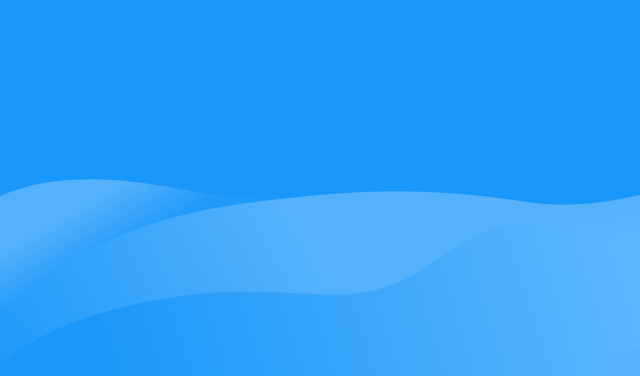
This background is drawn by a Shadertoy shader. Its source:

```glsl
// Cubic arc between two knots, each holding position, height and slope
float arc(float x, vec3 a, vec3 b) {
    float w = b.x - a.x;
    float t = clamp((x - a.x) / w, 0.0, 1.0);
    float s = 1.0 - t;
    return s * s * (1.0 + 2.0 * t) * a.y + t * t * (3.0 - 2.0 * t) * b.y
         + w * t * s * (s * a.z - t * b.z);
}

// Continues a ridge with a further arc to the right of knot a
float extend(float h, float x, vec3 a, vec3 b) {
    return x < a.x ? h : arc(x, a, b);
}

float backRidge(float x) {
    vec3 crest = vec3(0.143, 0.523, 0.0), slope = vec3(0.286, 0.4956, -0.324);
    vec3 tail = vec3(0.43, 0.469, -0.05);
    float h = arc(x, vec3(0.0, 0.478, 0.768), crest);
    h = extend(h, x, crest, slope);
    h = extend(h, x, slope, tail);
    return extend(h, x, tail, vec3(0.65, 0.3, -1.0));
}

float middleRidge(float x) {
    vec3 rise = vec3(0.18, 0.3667, 0.75), shoulder = vec3(0.3906, 0.461, 0.215);
    vec3 crest = vec3(0.6185, 0.4911, 0.0), fall = vec3(0.8203, 0.4633, -0.27);
    vec3 dip = vec3(0.8789, 0.4556, 0.0);
    float h = arc(x, vec3(0.0, 0.16, 1.71), rise);
    h = extend(h, x, rise, shoulder);
    h = extend(h, x, shoulder, crest);
    h = extend(h, x, crest, fall);
    h = extend(h, x, fall, dip);
    return extend(h, x, dip, vec3(1.0, 0.4822, 0.427));
}

float frontRidge(float x) {
    vec3 rise = vec3(0.1953, 0.1844, 0.427), crest = vec3(0.3906, 0.2244, 0.0);
    vec3 dip = vec3(0.5273, 0.2167, 0.0), climb = vec3(0.651, 0.2756, 1.058);
    vec3 top = vec3(0.81, 0.4044, 0.0);
    float h = arc(x, vec3(0.0, 0.0333, 1.33), rise);
    h = extend(h, x, rise, crest);
    h = extend(h, x, crest, dip);
    h = extend(h, x, dip, climb);
    h = extend(h, x, climb, top);
    return extend(h, x, top, vec3(1.0, 0.402, 0.0));
}

// Linear ramp along a direction, from 0 to 1
float ramp(vec2 p, vec2 dir, float from, float to) {
    return clamp((dot(p, dir) - from) / (to - from), 0.0, 1.0);
}

void mainImage(out vec4 fragColor, in vec2 fragCoord) {
    vec2 p = fragCoord / iResolution.xy;
    float edge = 0.8 / iResolution.y;

    vec3 sky = vec3(0.098, 0.592, 0.98);
    vec3 pale = vec3(0.329, 0.698, 0.988);
    vec3 color = sky;

    // Back wave, fading towards its lower right
    vec3 back = mix(pale, vec3(0.13, 0.605, 0.98), ramp(p, vec2(0.5, -0.51), -0.169, -0.074));
    color = mix(color, back, smoothstep(-edge, edge, backRidge(p.x) - p.y));

    // Middle wave, brightening to the right
    vec3 middle = mix(vec3(0.13, 0.605, 0.98), pale, ramp(p, vec2(0.87, 0.293), 0.026, 0.52));
    color = mix(color, middle, smoothstep(-edge, edge, middleRidge(p.x) - p.y));

    // Front wave, whose edge dissolves at the far right
    vec3 front = mix(sky, vec3(0.365, 0.718, 0.992), ramp(p, vec2(0.95, 0.176), 0.136, 1.009));
    float soft = edge + 0.07 * smoothstep(0.84, 1.0, p.x);
    color = mix(color, front, smoothstep(-soft, soft, frontRidge(p.x) - p.y));

    // Faint disc in the lower right corner
    vec2 corner = (p - vec2(1.0, -0.01)) * vec2(iResolution.x / iResolution.y, 1.0);
    float disc = smoothstep(edge, -edge, length(corner) - 0.08);
    color = mix(color, vec3(0.31, 0.68, 0.96), 0.3 * disc);

    fragColor = vec4(color, 1.0);
}
```
